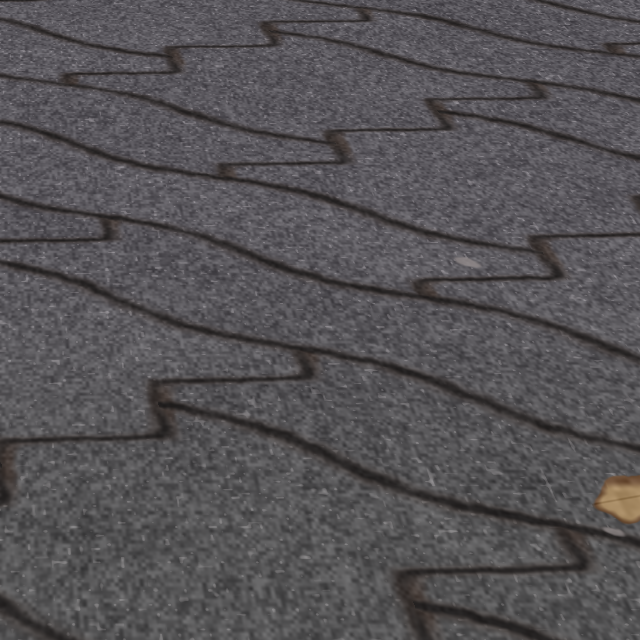
This texture is drawn by a Shadertoy shader. Its source:

```glsl
// Interlocking concrete pavers in a herringbone bond, seen in perspective.
// Canvas points are projected to a ground lattice; wavy long joints and
// stepped cross joints are cut from it, then grain, dirt and a leaf are added.

const float HORIZON = 2.0417;                      // height where depth vanishes
const vec3 U_AXIS = vec3(1.663, -7.515, 5.219);    // ground coordinate along long joints
const vec3 V_AXIS = vec3(3.130, 16.492, -13.352);  // ground coordinate along cross joints
const float LONG_WAVE = 0.085;
const float STEP_WAVE = 0.105;
const float LONG_WIDTH = 0.034;
const float STEP_WIDTH = 0.017;
const vec2 GRAIN_SCALE = vec2(300.0, 610.0);
const vec3 STONE_NEAR = vec3(0.338, 0.336, 0.340);
const vec3 STONE_FAR = vec3(0.352, 0.342, 0.365);
const vec3 JOINT_DARK = vec3(0.130, 0.122, 0.122);
const vec3 DIRT = vec3(0.275, 0.232, 0.212);
const vec3 LEAF = vec3(0.66, 0.55, 0.40);
const vec3 LEAF_EDGE = vec3(0.32, 0.20, 0.13);
const vec3 CHIP = vec3(0.58, 0.55, 0.55);
const vec2 LEAF_CENTER = vec2(0.982, 0.222);
const vec2 LEAF_SIZE = vec2(0.050, 0.036);
const vec2 CHIP_CENTERS[2] = vec2[2](vec2(0.729, 0.590), vec2(0.957, 0.170));
const float TAU = 6.2831853;

float hash(vec2 p) {
    vec3 q = fract(p.xyx * 0.1031);
    q += dot(q, q.yzx + 33.33);
    return fract((q.x + q.y) * q.z);
}

float noise(vec2 p) {
    vec2 cell = floor(p), f = fract(p);
    f = f * f * (3.0 - 2.0 * f);
    float low = mix(hash(cell), hash(cell + vec2(1, 0)), f.x);
    float high = mix(hash(cell + vec2(0, 1)), hash(cell + vec2(1, 1)), f.x);
    return mix(low, high, f.y);
}

float fbm(vec2 p) {
    return 0.55 * noise(p) + 0.3 * noise(p * 2.1 + 17.0) + 0.15 * noise(p * 4.3 + 41.0);
}

// Triangle wave with slightly rounded corners
float zigzag(float t) {
    return asin(0.97 * sin(TAU * t)) / 1.325;
}

// Soft band of a given half width around zero
float band(float x, float halfWidth, float soft) {
    return 1.0 - smoothstep(halfWidth - soft, halfWidth + soft, abs(x));
}

void mainImage(out vec4 fragColor, in vec2 fragCoord) {
    vec2 pos = fragCoord / iResolution.xy;
    float pixel = 1.0 / iResolution.y;

    // Perspective projection to the paver lattice
    float depth = 1.0 / (HORIZON - pos.y);
    vec3 ray = vec3(pos.x * depth, depth, 1.0);
    vec2 ground = vec2(dot(U_AXIS, ray), dot(V_AXIS, ray));
    vec2 footprint = vec2(7.0, 18.0) * depth * depth * pixel;
    vec2 grit = ray.xy * GRAIN_SCALE;

    // Bend the lattice and roughen its edges
    vec2 rough = vec2(fbm(grit * 0.22), fbm(grit * 0.22 + 80.0)) - 0.5;
    vec2 bent = ground + rough * vec2(0.022, 0.045);
    bent.x += 0.005 + STEP_WAVE * zigzag(ground.y + 0.07);
    bent.y += 0.05 - LONG_WAVE * sin(TAU * (ground.x + 0.06));

    // Herringbone: every cell lacks one side, which joins it to a neighbour
    vec2 cell = floor(bent), line = round(bent), off = bent - line;
    float side = mod(cell.x + cell.y, 4.0);
    float hasLong = mod(cell.x + line.y, 4.0) == 1.0 ? 0.0 : 1.0;
    float hasStep = mod(line.x + cell.y, 4.0) == 3.0 ? 0.0 : 1.0;
    vec2 block = cell - (side == 1.0 ? vec2(0, 1) : side == 3.0 ? vec2(1, 0) : vec2(0));

    // Stone: tone per block, broad stains, fine grain and pale flecks
    vec3 color = mix(STONE_NEAR, STONE_FAR, smoothstep(0.1, 0.75, pos.y));
    float stain = fbm(ground * vec2(5.0, 2.6) + 30.0);
    color += 0.022 * (hash(block + 60.0) - 0.5) + 0.05 * (stain - 0.5);
    float fine = noise(grit + 200.0), coarse = noise(grit * 0.55 + 90.0);
    color += 0.15 * (fine - 0.5) + 0.09 * (coarse - 0.5);
    float fleck = smoothstep(0.80, 0.98, noise(grit * vec2(0.7, 0.85) + 500.0));
    color += fleck * vec3(0.13, 0.125, 0.125);

    // Worn bevels and dirt gathered beside the joints
    float wear = fbm(ground * vec2(9.0, 4.0) + 7.0);
    float bevel = max(hasLong * band(off.y, 0.06, 0.06), hasStep * band(off.x, 0.03, 0.03));
    color = mix(color, DIRT, bevel * (0.25 + 0.6 * wear));
    float corner = band(ground.y - round(ground.y), 0.16, 0.12);
    float fill = hasStep * corner * band(off.x - 0.008, 0.032, 0.014);
    color = mix(color, DIRT + 0.10 * (fine - 0.5), fill * 0.8);

    // Dark joint cores, the steps shaded on their far side
    float longCore = hasLong * band(off.y - 0.008, LONG_WIDTH * (0.7 + 0.6 * wear), 0.020 + footprint.y);
    float stepCore = hasStep * band(off.x + 0.010 * corner, STEP_WIDTH, 0.012 + footprint.x);
    stepCore *= 1.0 - 0.45 * corner;
    float core = max(longCore, stepCore) * (0.65 + 0.4 * wear);
    color = mix(color, JOINT_DARK + 0.05 * (fine - 0.5), core);

    // Pale chips
    for (int i = 0; i < 2; i++) {
        vec2 p = pos - CHIP_CENTERS[i];
        p.y += 0.25 * p.x;
        float chip = 1.0 - smoothstep(0.6, 1.2, length(p / vec2(0.021, 0.007)) + rough.x);
        color = mix(color, CHIP, 0.75 * chip);
    }

    // Dry leaf with a notched, browned rim
    vec2 q = (pos - LEAF_CENTER) / LEAF_SIZE;
    float radius = length(q) + 0.10 * sin(5.0 * atan(q.y, q.x)) + 0.25 * rough.y;
    float leaf = 1.0 - smoothstep(0.95, 1.0 + pixel * 40.0, radius);
    float rim = max(smoothstep(0.75, 1.0, radius), smoothstep(0.35, 0.75, q.y));
    vec3 leafColor = mix(LEAF, LEAF_EDGE, 0.7 * rim) + 0.12 * (coarse - 0.5);
    leafColor -= 0.10 * band(q.y - 0.25 * q.x, 0.04, 0.05);
    color = mix(color, leafColor, leaf);

    fragColor = vec4(clamp(color, 0.0, 1.0), 1.0);
}
```
